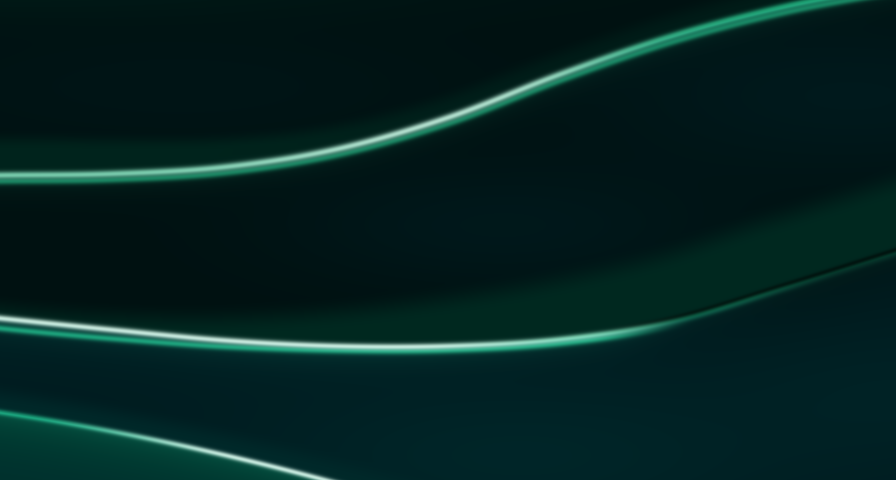
Reproduce this background procedurally as a Shadertoy shader.

```glsl
const vec3 INK = vec3(0.0, 0.065, 0.065);
const vec3 NAVY = vec3(0.0, 0.105, 0.12);
const vec3 MOSS = vec3(0.0, 0.16, 0.125);
const vec3 TEAL = vec3(0.0, 0.15, 0.16);
const vec3 JADE = vec3(0.0, 0.235, 0.195);
const vec3 EMERALD = vec3(0.09, 0.49, 0.33);
const vec3 MINT = vec3(0.45, 0.74, 0.61);
const vec3 PEARL = vec3(0.76, 0.87, 0.82);

// Fold heights at nine evenly spaced positions
const float UPPER[9] = float[9](0.634, 0.637, 0.651, 0.688, 0.754, 0.844, 0.924, 0.985, 1.029);
const float MIDDLE[9] = float[9](0.337, 0.313, 0.291, 0.279, 0.279, 0.293, 0.329, 0.398, 0.471);

// Catmull-Rom interpolation: returns height and slope
vec2 foldCurve(float x, float knots[9]) {
    float s = clamp(x, 0.0, 0.9999) * 8.0;
    int i = int(s);
    float t = fract(s);
    float a = knots[i];
    float b = knots[i + 1];
    float before = i > 0 ? knots[i - 1] : 2.0 * a - b;
    float after = i < 7 ? knots[i + 2] : 2.0 * b - a;
    float m0 = 0.5 * (b - before);
    float m1 = 0.5 * (after - a);
    float c2 = 3.0 * (b - a) - 2.0 * m0 - m1;
    float c3 = 2.0 * (a - b) + m0 + m1;
    float height = a + t * (m0 + t * (c2 + t * c3));
    float slope = 8.0 * (m0 + t * (2.0 * c2 + 3.0 * t * c3));
    return vec2(height, slope);
}

vec2 lowerCurve(float x) {
    return vec2(0.141 - x * (0.28 + 0.3 * x), -0.28 - 0.6 * x);
}

// Signed distance above a curve, in canvas heights
float distanceAbove(vec2 uv, vec2 curve, float aspect) {
    float slope = curve.y / aspect;
    return (uv.y - curve.x) * inversesqrt(1.0 + slope * slope);
}

float ridge(float d, float width) {
    return exp(-d * d / (width * width));
}

float glowBelow(float d, float reach, float pixel) {
    return exp(min(d, 0.0) / reach) * smoothstep(pixel, -pixel, d);
}

float spot(vec2 uv, vec2 center, vec2 size) {
    vec2 q = (uv - center) / size;
    return exp(-dot(q, q));
}

vec3 screenBlend(vec3 base, vec3 light) {
    return 1.0 - (1.0 - base) * (1.0 - clamp(light, 0.0, 1.0));
}

// Dark sheet with a green band resting on the fold beneath it
vec3 upperSheet(vec2 uv, float d) {
    float edge = mix(0.085, 0.05, smoothstep(0.0, 0.5, uv.x));
    float band = smoothstep(edge + 0.012, edge - 0.03, d);
    vec3 sheet = mix(INK, NAVY, 0.35 * spot(uv, vec2(0.2, 0.82), vec2(0.3, 0.12)));
    sheet = mix(sheet, MOSS, 0.35 * spot(uv, vec2(0.0, 1.03), vec2(0.5, 0.07)));
    return mix(sheet, MOSS * 0.9, band * mix(0.9, 0.5, smoothstep(0.2, 0.7, uv.x)));
}

vec3 middleSheet(vec2 uv, float d) {
    float edge = mix(0.03, 0.155, smoothstep(0.0, 0.85, uv.x));
    float band = smoothstep(edge + 0.025, edge - 0.045, d);
    vec3 sheet = mix(INK, NAVY, 0.7 * spot(uv, vec2(0.56, 0.53), vec2(0.25, 0.13)));
    sheet = mix(sheet, NAVY, 0.8 * spot(uv, vec2(0.95, 0.8), vec2(0.3, 0.17)));
    return mix(sheet, MOSS, band * 0.95);
}

vec3 lowerSheet(vec2 uv, float dFold, float dCrease) {
    vec3 sheet = mix(NAVY, TEAL, 0.9 * spot(uv, vec2(0.58, 0.05), vec2(0.3, 0.16)));
    sheet = mix(sheet, TEAL, 0.6 * spot(uv, vec2(1.0, 0.18), vec2(0.25, 0.17)));
    sheet = mix(sheet, TEAL, 0.75 * exp(min(dFold, 0.0) / 0.07) * smoothstep(0.75, 0.3, uv.x));
    sheet = mix(sheet, INK, 0.75 * exp(min(dFold, 0.0) / 0.06) * smoothstep(0.68, 0.95, uv.x));
    return mix(sheet, mix(TEAL, JADE, 0.2), 0.8 * smoothstep(0.065, 0.015, dCrease));
}

void mainImage(out vec4 fragColor, in vec2 fragCoord) {
    vec2 uv = fragCoord / iResolution.xy;
    float aspect = iResolution.x / iResolution.y;
    float pixel = 1.0 / iResolution.y;
    float x = uv.x;
    float dUpper = distanceAbove(uv, foldCurve(x, UPPER), aspect);
    float dMiddle = distanceAbove(uv, foldCurve(x, MIDDLE), aspect);
    float dLower = distanceAbove(uv, lowerCurve(x), aspect);

    // Stacked sheets
    vec3 color = upperSheet(uv, dUpper);
    color = mix(color, middleSheet(uv, dMiddle), smoothstep(pixel, -pixel, dUpper));
    color = mix(color, lowerSheet(uv, dMiddle, dLower), smoothstep(pixel, -pixel, dMiddle));
    vec3 corner = mix(JADE, TEAL, smoothstep(0.0, 0.14, -dLower) * 0.5);
    color = mix(color, corner, smoothstep(pixel, -pixel, dLower));

    // Upper fold: bright rim, doubled at the left
    float shine = spot(vec2(x, 0.0), vec2(0.48, 0.0), vec2(0.2, 1.0));
    vec3 rim = mix(mix(MINT, EMERALD * 1.15, smoothstep(0.55, 0.75, x)), PEARL, shine * 0.75);
    color = screenBlend(color, rim * ridge(dUpper - 0.001, 0.0075));
    color = screenBlend(color, EMERALD * 0.85 * ridge(dUpper + 0.012, 0.007));
    color = screenBlend(color, EMERALD * 0.3 * glowBelow(dUpper, 0.02, pixel));

    // Middle fold: pale rim that fades after the bend
    float fade = smoothstep(0.78, 0.65, x);
    vec3 pale = mix(EMERALD * 0.5, mix(MINT, PEARL, smoothstep(0.68, 0.45, x)), fade);
    pale *= mix(1.0, 0.35, smoothstep(0.78, 0.95, x));
    float gap = mix(0.021, 0.009, smoothstep(0.0, 0.42, x));
    color *= 1.0 - 0.6 * ridge(dMiddle - 0.008, 0.005) * (1.0 - fade);
    color = screenBlend(color, pale * ridge(dMiddle, 0.0068));
    color = screenBlend(color, EMERALD * 1.1 * fade * ridge(dMiddle + gap, 0.007));
    color = screenBlend(color, EMERALD * 0.3 * mix(0.3, 1.0, fade) * glowBelow(dMiddle, 0.022, pixel));

    // Lower fold: thin rim growing brighter to the right
    vec3 thin = mix(EMERALD, PEARL, smoothstep(0.03, 0.27, x));
    color = screenBlend(color, thin * ridge(dLower, 0.006));
    color = screenBlend(color, EMERALD * 0.25 * glowBelow(dLower, 0.02, pixel));

    fragColor = vec4(color, 1.0);
}
```
